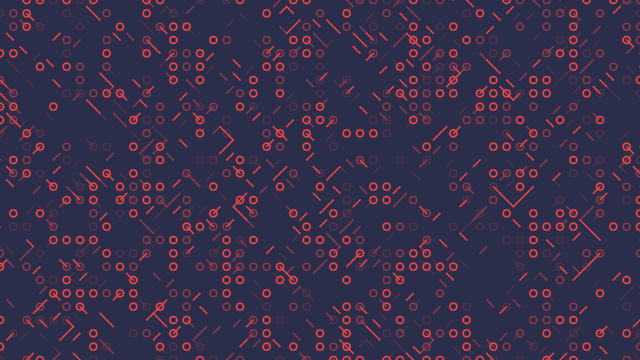
A Shadertoy shader for this pattern:

```glsl
const float ROWS = 27.0;           // lattice steps over the canvas height
const float RING_RADIUS = 0.26;    // lengths below are in lattice steps
const float RING_HALF_WIDTH = 0.062;
const float LINE_HALF_WIDTH = 0.055;
const float RING_CHANCE = 0.42;
const float LINE_CHANCE = 0.40;
const float FULL_LINE_CHANCE = 0.14;
const vec3 NAVY = vec3(0.17, 0.18, 0.29);
const vec3 CORAL = vec3(0.94, 0.27, 0.27);

float hash(vec2 p, float seed) {
    return fract(sin(dot(p, vec2(127.1, 311.7)) + seed * 74.7) * 43758.5453);
}

// Three opacity steps: strong, medium, faint
float opacityLevel(float h) {
    return h < 0.38 ? 1.0 : (h < 0.70 ? 0.48 : 0.18);
}

float segmentDistance(vec2 p, vec2 a, vec2 b) {
    vec2 ab = b - a;
    float t = clamp(dot(p - a, ab) / dot(ab, ab), 0.0, 1.0);
    return length(p - a - ab * t);
}

float coverage(float dist, float pixel) {
    return clamp(0.5 - dist / pixel, 0.0, 1.0);
}

// Diagonal from the node to a cell corner, sometimes corner to corner
float lineAlpha(vec2 p, vec2 node, float pixel) {
    vec2 corner = vec2(hash(node, 1.0) < 0.5 ? -0.5 : 0.5,
                       hash(node, 2.0) < 0.5 ? -0.5 : 0.5);
    vec2 start = hash(node, 3.0) < FULL_LINE_CHANCE ? -corner : vec2(0.0);
    float dist = segmentDistance(p, start, corner) - LINE_HALF_WIDTH;
    float present = step(hash(node, 4.0), LINE_CHANCE);
    return present * opacityLevel(hash(node, 5.0)) * coverage(dist, pixel);
}

float ringAlpha(vec2 p, vec2 node, float pixel) {
    float dist = abs(length(p) - RING_RADIUS) - RING_HALF_WIDTH;
    float present = step(hash(node, 6.0), RING_CHANCE);
    return present * opacityLevel(hash(node, 7.0)) * coverage(dist, pixel);
}

void mainImage(out vec4 fragColor, in vec2 fragCoord) {
    float pixel = ROWS / iResolution.y;
    vec2 p = fragCoord * pixel;
    vec2 nearest = floor(p + 0.5);
    vec3 color = NAVY;

    // Neighbouring nodes are included so line caps can cross cell borders
    for (int y = -1; y <= 1; y++) {
        for (int x = -1; x <= 1; x++) {
            vec2 node = nearest + vec2(x, y);
            color = mix(color, CORAL, lineAlpha(p - node, node, pixel));
        }
    }
    color = mix(color, CORAL, ringAlpha(p - nearest, nearest, pixel));

    fragColor = vec4(color, 1.0);
}
```
